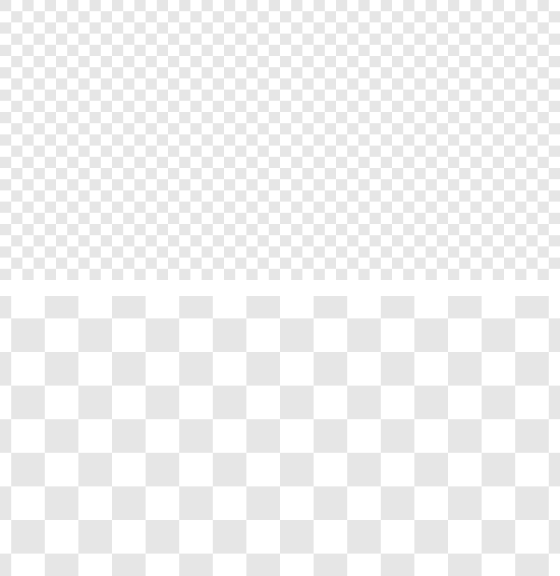
Top, the full canvas; bottom, a detail of the centre.
Write a WebGL 2 fragment shader that draws this pattern.

```glsl
#version 300 es
precision highp float;
// Plain checkerboard of light grey and white squares.

#define ROWS 25.0
#define GREY vec3(0.902)
#define WHITE vec3(1.0)

uniform vec2 u_resolution;
out vec4 fragColor;

// Square wave per axis: +1 in even cells, -1 in odd ones, smoothed over one pixel.
vec2 squareWave(vec2 cellPos, float pixelSize) {
    vec2 phase = mod(cellPos + 0.5, 2.0);
    vec2 edgeDistance = 0.5 - abs(phase - 1.0);
    // Phase 0.5..1.5 covers the even cells.
    return clamp(edgeDistance / (0.5 * pixelSize), -1.0, 1.0);
}

void main() {
    // Square cells, counted from the lower left corner.
    float pixelSize = ROWS / u_resolution.y;
    vec2 cellPos = gl_FragCoord.xy * pixelSize;

    // Equal parity on both axes gives grey, unequal gives white.
    vec2 wave = squareWave(cellPos, pixelSize);
    float greyAmount = 0.5 + 0.5 * wave.x * wave.y;

    fragColor = vec4(mix(WHITE, GREY, greyAmount), 1.0);
}
```
